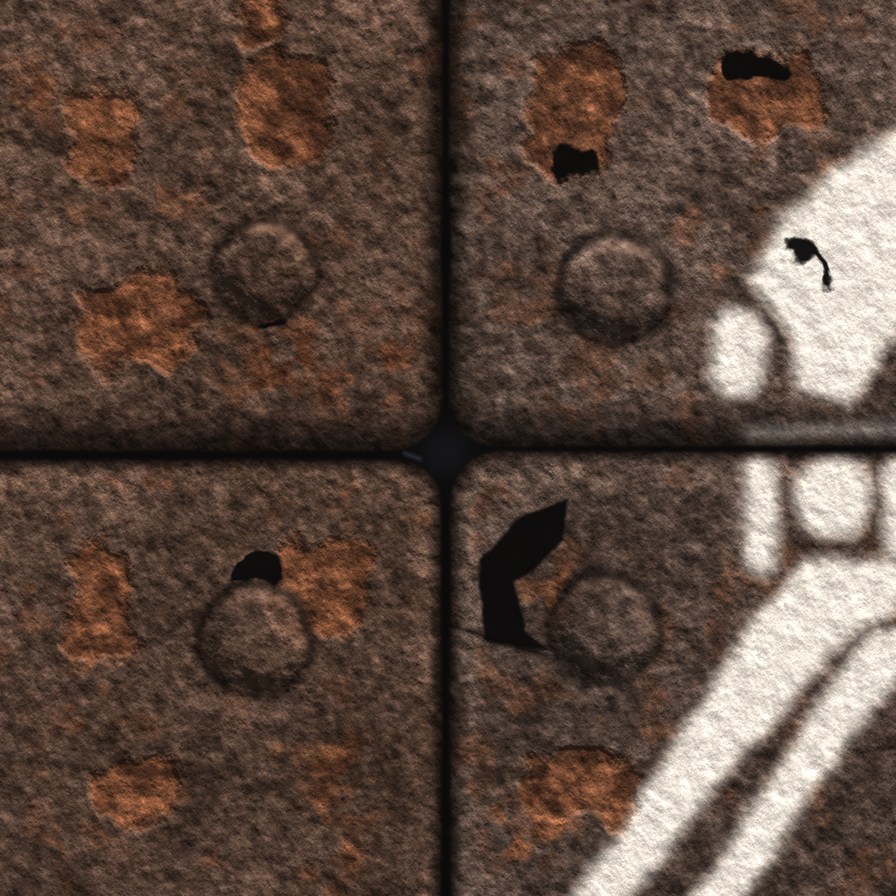
Write a WebGL 2 fragment shader that draws this texture.

```glsl
#version 300 es
precision highp float;
// Four rusty riveted iron plates around a cross-shaped seam, with patches of sunlight.
// Distance functions place plates, pits, rivets, holes and light; value noise
// makes the corroded relief, shaded from its slope.
uniform vec2 u_resolution;
out vec4 fragColor;

const vec3 SOOT = vec3(.045, .04, .04);
const vec3 IRON_DARK = vec3(.18, .14, .115), IRON_PALE = vec3(.45, .365, .32);
const vec3 RUST_DARK = vec3(.25, .145, .095), RUST_PALE = vec3(.57, .35, .23);
const vec3 SUNLIT = vec3(.95, .91, .86);

// Boxes: centre, half size
const vec4 PITS[10] = vec4[](
  vec4(.318,.87,.05,.06), vec4(.295,.975,.025,.035), vec4(.117,.845,.04,.058),
  vec4(.148,.638,.068,.048), vec4(.64,.876,.046,.07), vec4(.851,.895,.06,.048),
  vec4(.112,.325,.038,.07), vec4(.358,.342,.055,.056), vec4(.153,.117,.052,.042),
  vec4(.65,.122,.065,.04));
const vec4 STAINS[7] = vec4[](
  vec4(.37,.03,.035,.032), vec4(.87,.173,.03,.04), vec4(.38,.125,.045,.045),
  vec4(.026,.89,.04,.028), vec4(.36,.59,.1,.05), vec4(.59,.075,.045,.04),
  vec4(.625,.342,.035,.035));
const vec4 HOLES[4] = vec4[](vec4(.642,.822,.024,.018), vec4(.845,.928,.036,.014),
  vec4(.285,.366,.025,.017), vec4(.297,.64,.016,.006));
const vec4 GLINTS[4] = vec4[](vec4(.824,.605,.031,.05), vec4(.847,.425,.018,.065),
  vec4(.93,.445,.046,.046), vec4(1.01,.43,.025,.06));
// Rivets: centre, radius
const vec3 RIVETS[4] = vec3[](vec3(.297,.703,.056), vec3(.69,.685,.062),
  vec3(.288,.29,.062), vec3(.678,.303,.061));
// Outlines of the light shapes and of the torn opening
const vec2 GLARE[8] = vec2[](vec2(1.03,.87), vec2(.93,.81), vec2(.87,.755), vec2(.832,.69),
  vec2(.875,.63), vec2(.893,.565), vec2(.945,.545), vec2(1.03,.66));
const vec2 BEAM[8] = vec2[](vec2(.895,.375), vec2(1.03,.375), vec2(1.03,.335), vec2(.945,.285),
  vec2(.838,.165), vec2(.69,-.02), vec2(.63,-.02), vec2(.83,.29));
const vec2 SIDE_BEAM[8] = vec2[](vec2(1.03,.31), vec2(1.03,.27), vec2(.96,.19), vec2(.82,-.02),
  vec2(.76,-.02), vec2(.85,.115), vec2(.91,.21), vec2(.96,.29));
const vec2 TEAR[8] = vec2[](vec2(.634,.443), vec2(.573,.417), vec2(.531,.375), vec2(.54,.286),
  vec2(.614,.275), vec2(.586,.297), vec2(.577,.35), vec2(.629,.395));

float hash(vec2 c) {
  vec3 q = fract(c.xyx * .1031);
  q += dot(q, q.yzx + 33.33);
  return fract((q.x + q.y) * q.z);
}
float noise(vec2 p) {
  vec2 i = floor(p), f = fract(p), o = vec2(1, 0);
  f = f * f * (3. - 2. * f);
  return mix(mix(hash(i), hash(i + o), f.x), mix(hash(i + o.yx), hash(i + 1.), f.x), f.y);
}
float fbm(vec2 p) {
  float sum = 0., amp = .5;
  for (int i = 0; i < 5; i++, amp *= .5) {
    sum += amp * noise(p + 50.);
    p = mat2(1.6, 1.2, -1.2, 1.6) * p;
  }
  return sum;
}
vec2 warp(vec2 p, float amount) {
  return p + amount * (vec2(fbm(p * 26.), fbm(p * 26. + 17.)) - .5);
}
float inside(float d, float soft) { return smoothstep(soft, -soft, d); }
float bell(float x) { return exp(-x * x); }
float box(vec2 p, vec4 b, float r) {
  r = min(r, min(b.z, b.w));
  vec2 q = abs(p - b.xy) - b.zw + r;
  return length(max(q, 0.)) + min(max(q.x, q.y), 0.) - r;
}
float segment(vec2 p, vec2 a, vec2 b) {
  vec2 d = b - a;
  return length(p - a - d * clamp(dot(p - a, d) / dot(d, d), 0., 1.));
}
float polygon(vec2 p, vec2 v[8]) {
  float d = 9., side = 1.;
  for (int i = 0, j = 7; i < 8; j = i++) {
    d = min(d, segment(p, v[i], v[j]));
    vec2 e = v[j] - v[i], w = p - v[i];
    bvec3 c = bvec3(p.y >= v[i].y, p.y < v[j].y, e.x * w.y > e.y * w.x);
    if (all(c) || all(not(c))) side = -side;
  }
  return side * d;
}
float pitDist(vec2 p) {
  float d = 1.;
  for (int i = 0; i < 10; i++) d = min(d, box(p, PITS[i], .032));
  return d;
}
float rivetDist(vec2 p) {
  float d = 1.;
  for (int i = 0; i < 4; i++) d = min(d, length(p - RIVETS[i].xy) - RIVETS[i].z);
  return d;
}
float relief(vec2 p) {
  return .0075 * fbm(p * 62.) + .014 * inside(rivetDist(warp(p, .015)) + .012, .014)
    - .004 * inside(pitDist(warp(p, .05)), .007);
}

void main() {
  vec2 p = gl_FragCoord.xy / u_resolution, w = warp(p, .05), fine = warp(p, .016);
  float grain = fbm(p * 95.), blotch = fbm(p * 14. + 5.);

  // Relief lit from above right
  vec2 e = vec2(.0015, 0);
  vec2 slope = (vec2(relief(p + e), relief(p + e.yx)) - relief(p)) / e.x;
  float shade = clamp(1. - dot(slope, vec2(.4, .85)), .45, 1.7);

  // Iron and rust
  vec3 color = mix(IRON_DARK, IRON_PALE, smoothstep(.12, .88, mix(grain, blotch, .4)));
  color *= mix(.9, 1.13, p.y) * mix(vec3(1, .94, .9), vec3(1, 1, 1.01), smoothstep(.48, .52, p.x));
  float stain = 0.;
  for (int i = 0; i < 7; i++) stain = max(stain, inside(box(w, STAINS[i], .03), .025));
  float rust = max(inside(pitDist(w), .008), stain * smoothstep(.38, .58, fbm(p * 38. + 9.)));
  rust = max(rust, .45 * smoothstep(.57, .72, fbm(p * 26. + 31.)));
  rust *= 1. - .8 * inside(rivetDist(fine), .005);
  color = mix(color, mix(RUST_DARK, RUST_PALE, smoothstep(.2, .8, fbm(p * 50.))), rust * .85);
  color *= shade * (1. - .5 * bell(rivetDist(fine + vec2(.003, .005)) / .007));

  // Sunlight
  float lightDist = min(min(polygon(fine, GLARE), polygon(fine, BEAM)), polygon(fine, SIDE_BEAM));
  for (int i = 0; i < 4; i++) lightDist = min(lightDist, box(fine, GLINTS[i], .05));
  float strip = segment(p, vec2(.84, .516), vec2(1.03, .522)) - .008;
  float sun = max(inside(lightDist, .014), .6 * inside(strip, .014));
  color = mix(color, SUNLIT * mix(1., shade, .45) * mix(.9, 1.06, grain), sun);

  // Plate outlines and rounded edges
  float right = smoothstep(.45, .55, p.x);
  vec2 centre = vec2(.4975, mix(.492, .499, right));
  vec2 a = abs(p - centre) - vec2(.005, mix(.005, .003, right)), k = .055 - a;
  float plate = min(max(k.x, k.y), 0.) + length(max(k, 0.)) - .055 + .005 * (blotch - .5);
  bool upper = p.y > centre.y;
  float bevel = upper ? mix(.03, .065, smoothstep(-.05, .05, a.x - a.y)) : .018;
  color *= mix(mix(.33, 1., smoothstep(-.003, bevel, -plate)), 1., sun * .7);
  if (!upper) color *= 1. + .22 * bell((plate + .024) / .014) * (1. - sun);

  // Fold beside the tear
  color *= 1. - .7 * inside(segment(p, vec2(.5, .303), vec2(.61, .268)) - .002, .005);

  // Openings
  float hole = polygon(warp(p, .012), TEAR);
  for (int i = 0; i < 4; i++) hole = min(hole, box(w, HOLES[i], .012));
  vec2 bend = vec2(.915, .718);
  hole = min(hole, segment(w, vec2(.872, .728), bend) - .008);
  hole = min(hole, segment(w, bend, vec2(.926, .682)) - .005);
  color = mix(color, SOOT, .96 * inside(hole, .003));

  // Seam with a faint blue gleam
  vec3 seam = SOOT + vec3(.04, .045, .055) * bell(length(p - centre) / .03);
  seam += vec3(.2, .24, .3) * inside(segment(p, vec2(.452, .494), vec2(.468, .488)), .006);
  fragColor = vec4(mix(seam, color, inside(plate, .003)), 1);
}
```
